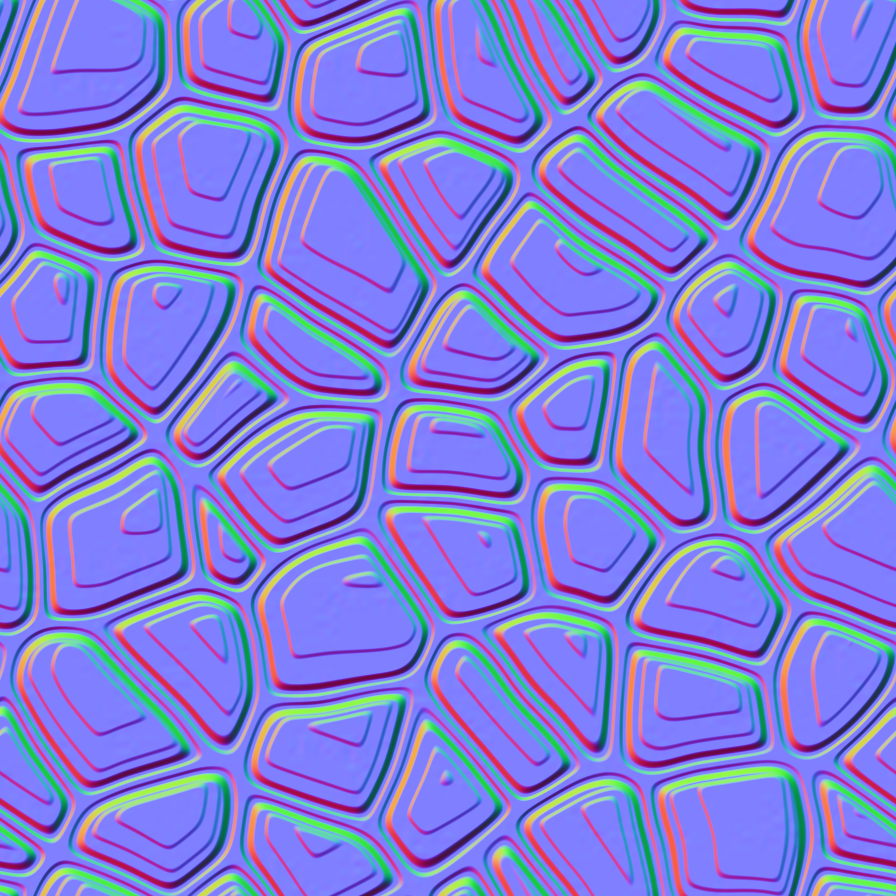
Give the GLSL for this texture map, as a three.js fragment shader.

```glsl
// Tangent-space normal map of irregular paving stones with stepped tops.
// A weighted Voronoi diagram gives straight-sided cells; soft minima of the
// edge distances round them, and height steps along them tilt the normal.
varying vec2 vUv;

#define CELLS 7.0          // stones across the tile
#define JITTER 0.94        // scatter of the stone centres
#define SIZE_SPREAD 0.40   // difference in stone sizes
#define WARP 0.07          // waviness of the outlines
#define ROUNDING 0.0065    // corner softness of the stones
#define LEDGE_ROUNDING 0.004
#define RIDGE_AT 0.0042    // mortar ridge side, from the cell border
#define EDGE_AT 0.0130     // stone side, from the cell border
#define EDGE_SLOPE 4.0
#define RIDGE_SLOPE 1.7
#define LEDGE_SLOPE 1.35
#define GRAIN 0.22         // roughness of the surface

vec2 hash2(vec2 p) {
  vec3 q = fract(vec3(p.xyx) * vec3(0.1031, 0.1030, 0.0973));
  q += dot(q, q.yzx + 33.33);
  return fract((q.xx + q.yz) * q.zy);
}

// Value noise that repeats after the given period.
float noise(vec2 p, float period) {
  vec2 i = floor(p), f = fract(p);
  f = f * f * (3.0 - 2.0 * f);
  float a = hash2(mod(i, period)).x;
  float b = hash2(mod(i + vec2(1.0, 0.0), period)).x;
  float c = hash2(mod(i + vec2(0.0, 1.0), period)).x;
  float d = hash2(mod(i + 1.0, period)).x;
  return mix(mix(a, b, f.x), mix(c, d, f.x), f.y);
}

// Stone centre in xy, size weight in z.
vec3 stone(vec2 id) {
  vec2 w = mod(id, CELLS);
  vec2 centre = id + 0.5 + JITTER * (hash2(w + 11.0) - 0.5);
  return vec3(centre, SIZE_SPREAD * sqrt(hash2(w + 57.0).x));
}

// Smooth pulse: the slope profile of one height step.
float pulse(float d, float width) {
  return 1.0 - smoothstep(0.0, width, abs(d));
}

// One term of a soft minimum: xy gathers the gradient, z the weight.
vec3 edgeTerm(float d, vec2 inward, float k) {
  return vec3(inward, 1.0) * exp(-d / k);
}

vec2 ledge(vec3 sum) {
  vec2 g = sum.xy / sum.z;
  float d = -LEDGE_ROUNDING * log(sum.z);
  return g * pulse(d, 0.0031) * LEDGE_SLOPE * (1.0 + 0.3 * g.x);
}

void main() {
  vec2 wave = vec2(noise(vUv * 14.0, 14.0), noise(vUv * 14.0 + 5.0, 14.0));
  vec2 p = vUv * CELLS + WARP * (wave - 0.5);

  // Owning stone: smallest power distance.
  vec2 home = floor(p), ownId = home;
  vec3 own = vec3(0.0);
  float best = 1000.0;
  for (int i = 0; i < 25; i++) {
    vec2 id = home + vec2(mod(float(i), 5.0), floor((float(i) + 0.5) / 5.0)) - 2.0;
    vec3 s = stone(id);
    float power = dot(s.xy - p, s.xy - p) - s.z;
    if (power < best) { best = power; own = s; ownId = id; }
  }

  // Soft minima over the edges, for the outline and two shifted ledges.
  vec3 outline = vec3(0.0), lower = vec3(0.0), upper = vec3(0.0);
  vec2 ownHash = hash2(mod(ownId, CELLS) + 91.0);
  float scale = mix(0.65, 1.45, ownHash.x);
  vec2 lean = vec2(0.5 + ownHash.y, 1.0);
  for (int i = 0; i < 25; i++) {
    if (i == 12) continue;
    vec2 id = ownId + vec2(mod(float(i), 5.0), floor((float(i) + 0.5) / 5.0)) - 2.0;
    vec3 s = stone(id);
    float span = max(length(s.xy - own.xy), 0.001);
    vec2 dir = (s.xy - own.xy) / span;
    float d = (dot(s.xy - p, s.xy - p) - s.z - best) / (2.0 * span * CELLS);
    vec2 vary = scale * (0.75 + 0.5 * hash2(mod(id, CELLS) + ownHash * 40.0));
    float inset1 = vary.x * (0.015 + dot(dir, lean * vec2(-0.004, -0.007)));
    float inset2 = vary.y * (0.038 + dot(dir, lean * vec2(-0.012, -0.025)));
    outline += edgeTerm(d, -dir, ROUNDING);
    lower += edgeTerm(d - EDGE_AT - inset1, -dir, LEDGE_ROUNDING);
    upper += edgeTerm(d - EDGE_AT - inset2, -dir, LEDGE_ROUNDING);
  }

  // Height gradient: mortar ridge, stone side, ledges.
  float border = -ROUNDING * log(outline.z);
  vec2 inward = outline.xy / outline.z;
  float ridge = RIDGE_SLOPE * (0.6 + 0.8 * noise(vUv * 20.0, 20.0));
  vec2 slope = inward * EDGE_SLOPE * pulse(border - EDGE_AT, 0.0046);
  slope -= inward * ridge * pulse(border - RIDGE_AT, 0.0028);
  slope += ledge(lower) + ledge(upper);

  // Fine patchy grain.
  vec2 u = vUv * 120.0;
  float patches = noise(vUv * 30.0, 30.0);
  vec2 shifted = vec2(noise(u + vec2(0.4, 0.0), 120.0), noise(u + vec2(0.0, 0.4), 120.0));
  slope += GRAIN * patches * patches * (shifted - noise(u, 120.0));

  vec3 normal = normalize(vec3(slope.x, -slope.y, 1.0));
  gl_FragColor = vec4(0.5 + 0.5 * normal.xy, normal.z, 1.0);
}
```
